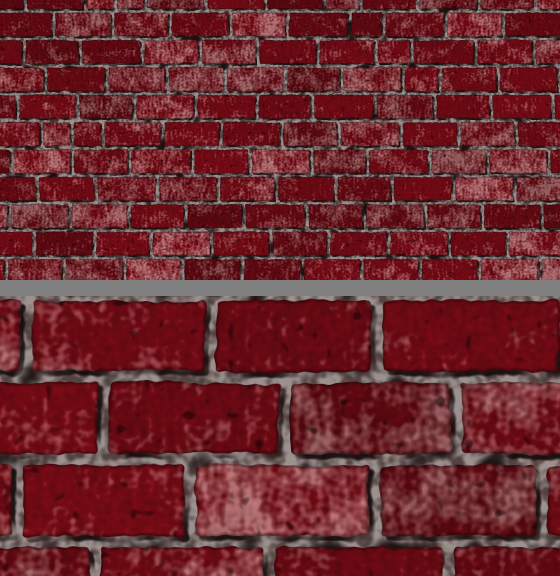
Top: the whole. Bottom: its middle third, enlarged.
Reproduce this texture procedurally as a Shadertoy shader.

```glsl
// Weathered red brick wall in running bond with chalky faces and rough grey mortar.
#define ROW_HEIGHT 0.0978    // one course, in canvas heights
#define BRICK_LENGTH 0.2122  // one brick and its joint, in canvas heights
#define TOP_OFFSET 0.0590    // part of the first course hidden above the top
#define MORTAR_HALF 0.0068   // half the joint width
#define JOINT_JITTER 0.08    // random shift of upright joints, in bricks
#define ROUGHNESS 0.0035     // raggedness of the brick edges
#define SHADOW_OFFSET vec2(0.0050, 0.0055)
#define WEAR 0.47            // mean amount of pale wear

const vec3 DEEP_RED = vec3(0.39, 0.035, 0.07);
const vec3 WORN_RED = vec3(0.49, 0.20, 0.22);
const vec3 CHALK = vec3(0.60, 0.37, 0.38);
const vec3 CREVICE = vec3(0.08, 0.04, 0.04);
const vec3 DARK_MORTAR = vec3(0.32, 0.26, 0.25);
const vec3 PALE_MORTAR = vec3(0.61, 0.57, 0.56);

float hash(vec2 p) {
    vec3 q = fract(p.xyx * 0.1031);
    q += dot(q, q.yzx + 33.33);
    return fract((q.x + q.y) * q.z);
}

float cornerSlope(vec2 cell, vec2 offset) {
    float angle = 6.2832 * hash(cell);
    return dot(vec2(cos(angle), sin(angle)), offset);
}

// Gradient noise, about -1 to 1
float noise(vec2 p) {
    vec2 i = floor(p), f = fract(p);
    vec2 s = f * f * f * (f * (f * 6.0 - 15.0) + 10.0);
    vec2 e = vec2(1.0, 0.0);
    float low = mix(cornerSlope(i, f), cornerSlope(i + e, f - e), s.x);
    float high = mix(cornerSlope(i + e.yx, f - e.yx), cornerSlope(i + 1.0, f - 1.0), s.x);
    return 1.4 * mix(low, high, s.y);
}

float fbm(vec2 p) {
    float sum = 0.0, gain = 0.55;
    for (int k = 0; k < 4; k++) {
        sum += gain * noise(p);
        p = mat2(1.6, 1.2, -1.2, 1.6) * p + 17.3;
        gain *= 0.55;
    }
    return sum;
}

// Alternate courses shift by about half a brick and drift slowly
float courseOffset(float row) {
    return 0.44 - 0.037 * row + 0.46 * mod(row, 2.0);
}

// Upright joint i of a course; the upper courses each hold one short brick
float jointAt(float row, float i) {
    float shortened = row < 4.0 && i > 5.0 + floor(row / 2.0) ? 0.4 : 0.0;
    return i - shortened + JOINT_JITTER * (hash(vec2(i, row) + 41.0) - 0.5);
}

// Signed distance to the nearest brick (x) and its identity (yz)
vec3 wall(vec2 p) {
    vec2 q = p + 0.0025 * vec2(noise(p * 15.0), noise(p * 11.0 + 50.0));
    float v = (q.y + TOP_OFFSET) / ROW_HEIGHT;
    float row = floor(v);
    float u = q.x / BRICK_LENGTH - courseOffset(row);
    float i = floor(u);
    if (u < jointAt(row, i)) i -= 1.0;
    else if (u > jointAt(row, i + 1.0)) i += 1.0;

    float left = jointAt(row, i), right = jointAt(row, i + 1.0);
    vec2 id = vec2(i, row);
    // A few whole bricks are cut in two
    if (right - left > 0.8 && hash(id + 73.0) < 0.03) {
        float cut = 0.5 * (left + right);
        if (u < cut) right = cut;
        else { left = cut; id.x += 0.5; }
    }

    vec2 center = vec2(0.5 * (left + right) * BRICK_LENGTH, 0.5 * ROW_HEIGHT);
    vec2 extent = vec2(0.5 * (right - left) * BRICK_LENGTH, 0.5 * ROW_HEIGHT) - MORTAR_HALF;
    vec2 local = vec2(u * BRICK_LENGTH, (v - row) * ROW_HEIGHT);
    vec2 a = abs(local - center) - extent + 0.004;
    float d = length(max(a, 0.0)) + min(max(a.x, a.y), 0.0) - 0.004;
    d += ROUGHNESS * (0.6 * noise(p * 38.0) + 0.5 * noise(p * 85.0));
    return vec3(d, id);
}

vec3 brickColor(vec2 p, vec2 id, float d) {
    float grain = noise(p * 120.0);
    float streak = noise(p * vec2(95.0, 30.0) + id * 5.0);
    float blotch = fbm(p * vec2(13.0, 17.0) + id * 7.0);
    float wear = WEAR + 0.40 * (hash(id + 9.0) - 0.5);
    wear += 0.5 * blotch + 0.17 * streak + 0.17 * grain;
    vec3 color = mix(DEEP_RED, WORN_RED, smoothstep(0.38, 0.62, wear));
    color = mix(color, CHALK, smoothstep(0.58, 0.84, wear));
    color *= 0.86 + 0.28 * hash(id + 27.0) + 0.14 * grain + 0.10 * streak;
    // Pits and darkened edges
    color *= 1.0 - 0.45 * smoothstep(0.45, 0.8, noise(p * 60.0 + 30.0));
    return color * (1.0 - 0.35 * smoothstep(-0.005, 0.0, d));
}

vec3 mortarColor(vec2 p) {
    float grit = 0.5 + 0.5 * noise(p * 45.0 + 8.0) + 0.4 * noise(p * 110.0);
    vec3 color = mix(DARK_MORTAR, PALE_MORTAR, smoothstep(0.1, 0.8, grit));
    // Shadow cast by the brick above and to the left, plus open gaps
    float shadow = 1.0 - smoothstep(-0.002, 0.0025, wall(p - SHADOW_OFFSET).x);
    float gap = smoothstep(0.25, 0.65, noise(p * 18.0 + 60.0));
    float patchy = smoothstep(-0.6, 0.3, noise(p * 24.0 + 90.0));
    return mix(color, CREVICE, max(shadow * patchy, gap) * 0.92);
}

void mainImage(out vec4 fragColor, in vec2 fragCoord) {
    float pixel = 1.0 / iResolution.y;
    vec2 p = vec2(fragCoord.x, iResolution.y - fragCoord.y) * pixel;
    vec3 brick = wall(p);
    float mortar = smoothstep(-0.8 * pixel, 0.8 * pixel, brick.x);
    vec3 color = mix(brickColor(p, brick.yz, brick.x), mortarColor(p), mortar);
    fragColor = vec4(clamp(color, 0.0, 1.0), 1.0);
}
```
